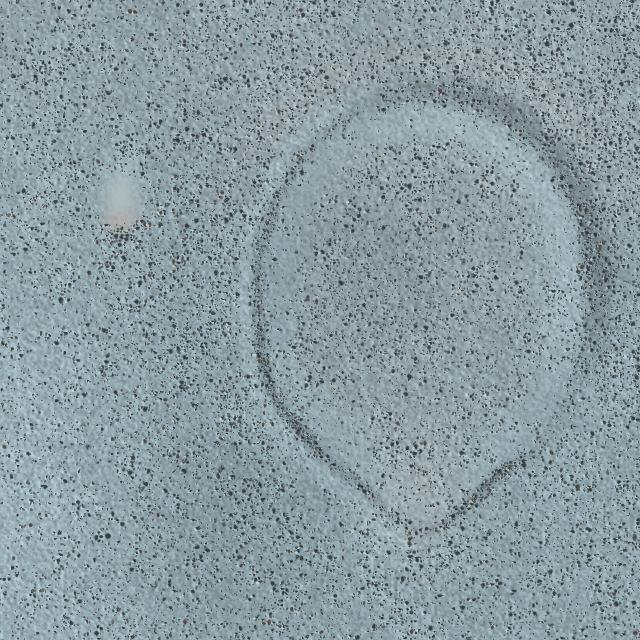
Write a three.js fragment shader that draws this texture.

```glsl
// Blue-grey stony plain with a shallow teardrop crater and a small pale mound, seen from above.
varying vec2 vUv;

const vec3 BLUE_DUST = vec3(0.575, 0.650, 0.678);
const vec3 GREY_DUST = vec3(0.600, 0.655, 0.665);
const vec3 WARM_DUST = vec3(0.640, 0.660, 0.645);
const vec3 PALE_DUST = vec3(0.675, 0.755, 0.785);
const vec3 MOUND_TOP = vec3(0.700, 0.750, 0.750);
const vec3 MOUND_FOOT = vec3(0.730, 0.670, 0.635);
const vec3 STONE_SHADOW = vec3(0.140, 0.180, 0.195);
const vec3 STONE_BROWN = vec3(0.270, 0.230, 0.200);
const vec3 STONE_LIT = vec3(0.860, 0.890, 0.880);
const vec2 CRATER = vec2(0.664, 0.560);
const vec2 MOUND = vec2(0.188, 0.690);
const vec2 SUN = vec2(-0.90, -0.44);
const float GRAIN = 0.28;
const float RELIEF = 0.26;

vec3 hash3(vec2 p) {
  vec3 q = fract(vec3(p.xyx) * vec3(0.1031, 0.1030, 0.0973));
  q += dot(q, q.yxz + 33.33);
  return fract((q.xxy + q.yzz) * q.zyx);
}

float noise(vec2 p) {
  vec2 i = floor(p), f = fract(p);
  f = f * f * (3.0 - 2.0 * f);
  return mix(mix(hash3(i).x, hash3(i + vec2(1, 0)).x, f.x),
             mix(hash3(i + vec2(0, 1)).x, hash3(i + vec2(1, 1)).x, f.x), f.y);
}

float fbm(vec2 p) {
  float sum = 0.0, amp = 0.5;
  for (int i = 0; i < 4; i++) {
    sum += amp * noise(p);
    p = mat2(1.6, 1.2, -1.2, 1.6) * p + 7.3;
    amp *= 0.5;
  }
  return sum - 0.47;
}

float bump(float x, float width) {
  return exp(-x * x / (width * width));
}

float blob(vec2 p, vec2 center, vec2 size) {
  vec2 q = (p - center) / size;
  return exp(-dot(q, q));
}

// Crater radius by angle, measured from straight down; left is negative.
float rimRadius(float a) {
  float c = cos(a);
  return 0.256 + 0.03 * c * c + 0.04 * bump(a, 1.0)
       + 0.06 * bump(a, 0.245) + 0.012 * bump(a + 0.95, 0.28) + 0.008 * bump(a - 0.6, 0.2);
}

// Scattered stones: x = shadow, y = sunlit side, z = brown tint.
vec3 stones(vec2 uv, float cells, float density) {
  vec2 g = uv * cells, id = floor(g);
  vec3 result = vec3(0.0);
  for (int y = -1; y <= 1; y++) {
    for (int x = -1; x <= 1; x++) {
      vec2 cell = id + vec2(x, y);
      vec3 h = hash3(cell + cells), k = hash3(cell + cells + 417.0);
      float present = smoothstep(0.0, 0.06, density - h.z);
      vec2 d = g - cell - 0.15 - 0.7 * h.xy;
      float r = mix(0.26, 0.56, k.x * k.x);
      vec2 shade = (d + SUN * r * 0.4) * vec2(0.8 + 0.5 * k.z, 0.8 + 0.5 * k.y);
      float dark = present * (1.0 - smoothstep(r * 0.4, r * 1.25, length(shade)));
      float lit = present * (1.0 - smoothstep(r * 0.2, r * 0.9, length(d - SUN * r * 0.8)));
      result = max(result, vec3(dark, lit * (0.25 + 0.75 * k.y), dark * step(0.75, k.z)));
    }
  }
  return result;
}

void main() {
  vec2 uv = vUv;
  vec2 p = uv - CRATER;
  float angle = atan(p.x, -p.y);
  float wobble = fbm(uv * 14.0), broad = fbm(uv * 5.0 + 3.0), clumps = fbm(uv * 42.0 + 5.0);
  float d = length(p) - rimRadius(angle) + 0.012 * wobble + 0.010 * clumps;
  float inside = 1.0 - smoothstep(-0.09, -0.02, d);

  // Dust tones over the plain and crater floor
  float grey = 0.5 * inside + 0.5 * smoothstep(0.45, 1.0, uv.y) + 0.5 * broad;
  vec3 col = mix(BLUE_DUST, GREY_DUST, clamp(grey, 0.0, 1.0));
  col = mix(col, WARM_DUST, 0.5 * blob(uv, vec2(0.66, 0.22), vec2(0.06, 0.08)));
  col = mix(col, WARM_DUST, 0.4 * bump(d - 0.07, 0.035) * smoothstep(0.0, 0.25, p.y));
  col *= 1.0 + 0.10 * wobble + 0.06 * broad + 0.10 * clumps;
  col *= 1.0 - 0.08 * blob(uv, vec2(0.58, 0.56), vec2(0.15));
  col *= 1.0 + 0.07 * blob(uv, vec2(0.0, 0.25), vec2(0.2, 0.35));
  col *= 1.0 - 0.05 * blob(uv, vec2(0.36, 0.20), vec2(0.14, 0.18));

  // Crater walls: pale inner slope, dark outer slope on the right, pale apron on the left
  float rightSide = smoothstep(-0.15, 0.22, p.x + 0.3 * p.y);
  float leftSide = smoothstep(0.02, -0.16, p.x);
  float upper = smoothstep(-0.2, 0.0, p.y);
  float slope = bump(d + 0.036, 0.030);
  col = mix(col, PALE_DUST, slope * (0.15 + 0.42 * rightSide * upper));
  col *= 1.0 - 0.19 * bump(d - 0.017, 0.02) * rightSide * upper;
  col = mix(col, PALE_DUST, 0.40 * bump(d - 0.022, 0.014) * leftSide);
  col = mix(col, PALE_DUST, 0.45 * blob(uv, vec2(0.60, 0.165), vec2(0.045, 0.035)));
  float crest = bump(d, 0.009) * (0.20 + bump(angle + 0.95, 0.65) + 0.7 * bump(angle - 0.3, 0.3)
              + 0.5 * bump(angle - 1.7, 0.45) + 0.3 * bump(angle + 2.1, 0.3));
  col *= 1.0 - 0.26 * crest * (0.7 + 1.5 * clumps);

  // Fine grain and small sunlit bumps
  float grain = 0.5 * noise(uv * 210.0) + 0.5 * noise(uv * 390.0 + 9.0) - 0.5;
  vec2 shift = SUN * 0.0013;
  float relief = noise((uv - shift) * 190.0 + 31.0) - noise((uv + shift) * 190.0 + 31.0);
  float mound = blob(uv, MOUND, vec2(0.027, 0.038));
  col *= 1.0 + (GRAIN * grain + RELIEF * relief) * (1.0 - 0.7 * mound) * (1.0 - 0.3 * slope);

  // Stones, thick along the crest and thin on the smooth slopes
  float apron = bump(d - 0.024, 0.015) * leftSide;
  float density = 0.23 + 0.15 * broad + 0.35 * wobble + 0.65 * clumps + 0.60 * crest
                + 0.20 * blob(uv, vec2(0.32, 0.58), vec2(0.12, 0.25))
                + 0.16 * smoothstep(0.82, 0.98, uv.x) * smoothstep(0.25, 0.5, uv.y)
                + 0.08 * blob(uv, vec2(0.62, 0.94), vec2(0.2, 0.08))
                + 0.08 * blob(uv, vec2(0.36, 0.20), vec2(0.14, 0.18))
                + 0.55 * blob(uv, MOUND - vec2(0.0, 0.058), vec2(0.03, 0.013))
                - 0.18 * slope - 0.18 * apron - 0.9 * mound
                - 0.13 * blob(uv, vec2(0.0, 0.2), vec2(0.22, 0.4));
  vec2 bent = uv + 0.003 * (vec2(noise(uv * 200.0 + 50.0), noise(uv * 200.0 + 90.0)) - 0.5);
  float coarse = 1.0 - 0.5 * blob(uv, vec2(0.62, 0.52), vec2(0.15));
  vec3 rocks = stones(bent, 135.0, density * coarse);
  vec3 pebbles = stones(bent + 0.37, 205.0, density + 0.09);
  rocks = max(rocks, pebbles * vec3(0.70, 0.60, 0.5));

  // Mound with a rusty foot, and a faint pale spot near the top
  col = mix(col, PALE_DUST, 0.35 * blob(uv, vec2(0.197, 0.745), vec2(0.018, 0.035)));
  col = mix(col, MOUND_TOP, 0.85 * mound);
  col = mix(col, MOUND_FOOT, 0.60 * blob(uv, MOUND - vec2(0.0, 0.037), vec2(0.025, 0.018)));
  col = mix(col, MOUND_TOP, 0.35 * blob(uv, vec2(0.499, 0.925), vec2(0.016)));

  col = mix(col, mix(STONE_SHADOW, STONE_BROWN, rocks.z), 0.88 * rocks.x);
  col = mix(col, STONE_LIT, 0.70 * rocks.y);
  gl_FragColor = vec4(col, 1.0);
}
```
